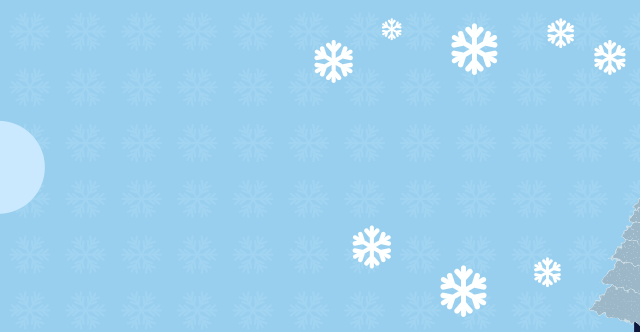
A Shadertoy shader for this background:

```glsl
// A winter card: pale blue ground tiled with faint snowflakes, white flakes
// scattered on the right, a pale disc at the left and a frosted fir at the edge.
// Flakes are segments folded into six sectors; the fir is a loop of tiers.

// Soft coverage of a signed distance, one pixel wide
float cover(float d) {
    return clamp(0.5 - d * iResolution.y, 0.0, 1.0);
}

float segment(vec2 p, vec2 a, vec2 b) {
    vec2 ab = b - a;
    return length(p - a - ab * clamp(dot(p - a, ab) / dot(ab, ab), 0.0, 1.0));
}

// Fold the plane into one arm pointing along +y
vec2 foldSix(vec2 p) {
    float angle = mod(atan(p.x, p.y) + 0.523599, 1.047198) - 0.523599;
    return length(p) * vec2(abs(sin(angle)), cos(angle));
}

// Plump flake with one heart-shaped fork on each arm
float boldFlake(vec2 p, float radius) {
    vec2 q = foldSix(p / radius);
    float d = segment(q, vec2(0.0), vec2(0.0, 0.9)) - 0.095;
    d = min(d, segment(q, vec2(0.0, 0.48), vec2(0.25, 0.76)) - 0.105);
    d = min(d, length(q) - 0.2);
    return d * radius;
}

// Slender flake with two forks on each arm
float fineFlake(vec2 p, float radius) {
    vec2 q = foldSix(p.yx / radius);
    float d = segment(q, vec2(0.0), vec2(0.0, 0.96)) - 0.05;
    d = min(d, segment(q, vec2(0.0, 0.32), vec2(0.24, 0.62)) - 0.055);
    d = min(d, segment(q, vec2(0.0, 0.58), vec2(0.25, 0.88)) - 0.055);
    return d * radius;
}

vec2 gradientAt(vec2 cell) {
    float h = fract(sin(dot(cell, vec2(127.1, 311.7))) * 43758.5);
    return vec2(cos(6.2832 * h), sin(6.2832 * h));
}

float gradientNoise(vec2 p) {
    vec2 i = floor(p), f = fract(p), e = vec2(1.0, 0.0);
    vec2 u = f * f * f * (f * (f * 6.0 - 15.0) + 10.0);
    float low = mix(dot(gradientAt(i), f), dot(gradientAt(i + e), f - e), u.x);
    float high = mix(dot(gradientAt(i + e.yx), f - e.yx),
                     dot(gradientAt(i + 1.0), f - 1.0), u.x);
    return mix(low, high, u.y);
}

// Frosted fir: tiers are laid from the bottom up, each with a snowy rim
vec3 paintFir(vec3 color, vec2 p) {
    float side = abs(p.x - 1.98);
    color = mix(color, vec3(0.05, 0.09, 0.23),
                cover(max(side - 0.07, p.y - 0.03)));
    float ragged = 0.011 * gradientNoise(p * 75.0);
    float speckle = gradientNoise(p * 190.0);
    for (int i = 0; i < 6; i++) {
        float k = float(i);
        float tipHeight = 0.06 + 0.09 * k - 0.0055 * k * k;
        float inward = 0.211 - 0.036 * k + 0.0018 * k * k - side;
        float y = p.y - tipHeight;
        float scallop = 0.007 * abs(sin(inward * 95.0 + k));
        float d = max((y - 1.2 * inward) * 0.64,
                      (-y - 0.28 * inward + scallop) * 0.96) + ragged;
        vec3 needles = mix(vec3(0.61, 0.72, 0.785), vec3(0.80, 0.87, 0.91),
                           smoothstep(0.25, 0.4, speckle) * (0.25 + 0.1 * k));
        vec3 tier = mix(needles, vec3(0.82, 0.88, 0.91), cover(-d - 0.003));
        color = mix(color, tier, cover(d));
    }
    return color;
}

void mainImage(out vec4 fragColor, in vec2 fragCoord) {
    vec2 p = fragCoord / iResolution.y;

    // Ground and its repeating flakes
    vec3 color = vec3(0.597, 0.812, 0.932);
    vec2 tile = mod(p - vec2(0.09, 0.905) + 0.084, 0.168) - 0.084;
    color = mix(color, vec3(0.63, 0.832, 0.946), cover(fineFlake(tile, 0.061)));

    // Disc cut by the left edge
    color = mix(color, vec3(0.795, 0.915, 0.995),
                cover(length(p - vec2(-0.005, 0.496)) - 0.14));

    color = paintFir(color, p);

    // White flakes: centre and radius
    vec3 flakes[8] = vec3[8](
        vec3(1.005, 0.815, 0.065), vec3(1.180, 0.912, 0.033),
        vec3(1.429, 0.852, 0.078), vec3(1.689, 0.900, 0.045),
        vec3(1.837, 0.827, 0.053), vec3(1.120, 0.256, 0.065),
        vec3(1.396, 0.123, 0.078), vec3(1.649, 0.180, 0.045));
    for (int i = 0; i < 8; i++) {
        float d = boldFlake(p - flakes[i].xy, flakes[i].z);
        color = mix(color, vec3(0.995, 1.0, 1.0), cover(d));
    }

    fragColor = vec4(color, 1.0);
}
```
